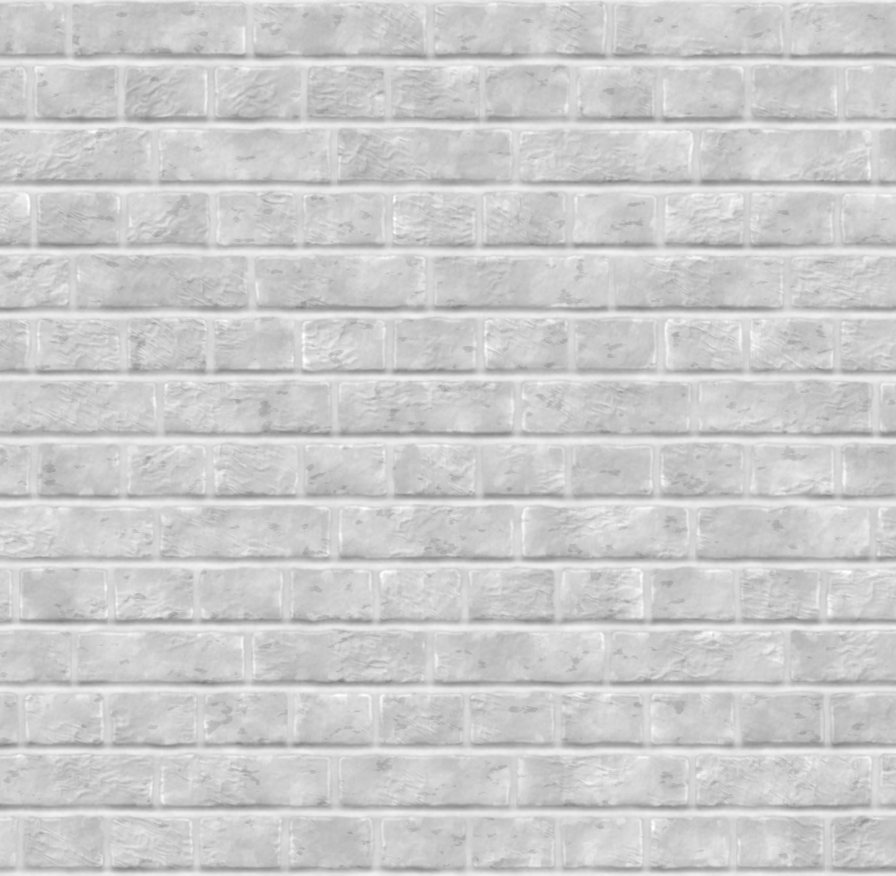
This texture is drawn by a WebGL 1 fragment shader. Its source:

```glsl
precision highp float;
// Whitewashed brick wall: courses of long bricks alternate with courses of
// half-length bricks. Each brick is a rounded box with worn edges, a craggy
// relief lit from the upper left, and a soft shadow on the mortar bed below.

uniform vec2 u_resolution;

#define COURSES 14.0
#define LONG_BRICKS 5.0
#define ASPECT 1.024
#define JOINT_WIDTH 0.12
#define BRICK_TOP 0.045
#define BRICK_BOTTOM 0.875
#define EDGE_WEAR 0.07
#define RELIEF_DEPTH 0.15
#define FACE_TONE 0.793
#define BED_TONE 0.915
#define JOINT_TONE 0.835
#define SHADOW_DEPTH 0.21

float hash(vec2 p) {
  return fract(sin(dot(p, vec2(127.1, 311.7))) * 43758.5453);
}

float noise(vec2 p) {
  vec2 i = floor(p), f = fract(p);
  f = f * f * (3.0 - 2.0 * f);
  return mix(mix(hash(i), hash(i + vec2(1.0, 0.0)), f.x),
             mix(hash(i + vec2(0.0, 1.0)), hash(i + vec2(1.0, 1.0)), f.x), f.y);
}

float fbm(vec2 p) {
  float sum = 0.0, amp = 0.533;
  for (int i = 0; i < 4; i++) {
    sum += amp * noise(p);
    p = mat2(1.6, 1.2, -1.2, 1.6) * p + 7.3;
    amp *= 0.5;
  }
  return sum;
}

float ridge(vec2 p) {
  return 1.0 - abs(2.0 * noise(p) - 1.0);
}

// Height of a brick face: lumps, plus broken slanted flakes in rough patches
float relief(vec2 p, float tilt) {
  vec2 q = p + 0.16 * vec2(fbm(p * 4.5), fbm(p * 4.5 + 19.0));
  float c = cos(tilt), s = sin(tilt);
  vec2 grain = mat2(c, -s, s, c) * q;
  float flakes = 0.6 * ridge(grain * vec2(3.6, 8.5)) + 0.4 * ridge(grain * vec2(8.0, 17.0) + 4.0);
  float rough = smoothstep(0.38, 0.75, noise(p * 1.4 + 5.0));
  return 0.75 * fbm(q * 4.5) + 0.75 * rough * flakes * flakes;
}

float roundedBox(vec2 p, vec2 halfSize, float radius) {
  vec2 q = abs(p) - halfSize + radius;
  return length(max(q, 0.0)) + min(max(q.x, q.y), 0.0) - radius;
}

// Sideways drift of one upright joint
float jointDrift(float joint, float course) {
  return 0.09 * (hash(vec2(joint, course + 40.0)) - 0.5);
}

void main() {
  // One unit is one course; y runs downward
  vec2 uv = gl_FragCoord.xy / u_resolution;
  vec2 p = vec2(uv.x * ASPECT, 1.0 - uv.y) * COURSES;
  p.y -= 0.05 * sin(3.1416 * uv.y);
  float pixel = COURSES / u_resolution.y;

  // Bond: even courses long, odd courses short, each with its own shift
  float course = floor(p.y);
  float pair = floor(course * 0.5);
  float isShort = mod(course, 2.0);
  float lower = step(4.0, pair);
  float shift = mix(0.40 + 0.48 * mod(pair + lower, 2.0), 0.36 - 0.15 * lower, isShort);
  float brickLength = ASPECT * COURSES / (LONG_BRICKS * (1.0 + isShort));
  float cell = floor(p.x / brickLength - shift);
  vec2 id = vec2(cell, course);
  float seed = hash(id + 3.0);

  // Brick outline with worn edges
  vec2 wear = vec2(fbm(p * 4.0), fbm(p * 3.0 + 31.0)) - 0.5;
  vec2 worn = vec2(p.x, p.y - course) + EDGE_WEAR * wear;
  float left = (cell + shift) * brickLength + jointDrift(cell, course);
  float right = (cell + 1.0 + shift) * brickLength + jointDrift(cell + 1.0, course);
  float sag = 0.03 * (seed - 0.5);
  vec2 center = vec2(left + right, BRICK_TOP + BRICK_BOTTOM + sag) * 0.5;
  vec2 halfSize = vec2(right - left - JOINT_WIDTH, BRICK_BOTTOM - BRICK_TOP - abs(sag)) * 0.5;
  float edge = roundedBox(worn - center, halfSize, 0.08);
  float soft = max(pixel, 0.03);
  float brick = 1.0 - smoothstep(-soft, soft, edge);

  // Brick face: tone per brick, mottling and lit relief
  vec2 face = p + 17.0 * vec2(seed, hash(id + 8.0));
  float tilt = 1.3 * (hash(id + 21.0) - 0.35);
  vec2 towardDark = vec2(0.014, 0.022);
  float slope = relief(face + towardDark, tilt) - relief(face - towardDark, tilt);
  float tone = FACE_TONE + 0.035 * (seed - 0.5) + 0.17 * (fbm(face * 1.6) - 0.5);
  tone += RELIEF_DEPTH * clamp(slope, -0.7, 0.4);

  // Pale chalk, a broken light rim and small dark pits
  float nearEdge = smoothstep(-0.22, -0.02, edge);
  float chalk = smoothstep(0.52, 0.70, fbm(face * 4.2 + 11.0));
  float rim = 1.0 - smoothstep(0.0, 0.045, abs(edge + 0.03));
  tone += chalk * mix(0.03, 0.075, nearEdge);
  tone += 0.07 * rim * smoothstep(0.35, 0.65, noise(p * 3.7 + 50.0));
  tone -= 0.09 * smoothstep(0.66, 0.80, fbm(face * vec2(4.0, 7.0) + 70.0));
  tone -= 0.05 * smoothstep(0.68, 0.87, worn.y);

  // Mortar: bright bed, greyer upright joints, dark line hugging the brick
  float upright = smoothstep(-0.01, 0.10, worn.y) * (1.0 - smoothstep(0.84, 0.97, worn.y));
  float mortar = mix(BED_TONE, JOINT_TONE, upright) + 0.09 * (fbm(p * 3.5 + 3.0) - 0.5);
  mortar -= 0.05 * upright * (1.0 - smoothstep(0.0, 0.05, edge)) * noise(p * 4.0 + 9.0);
  tone = mix(mortar, tone, brick);

  // Shadow under the brick, weaker across the upright joints
  float drop = p.y - course + 0.4 * EDGE_WEAR * wear.y;
  float shadow = smoothstep(0.80, 0.895, drop) * (1.0 - smoothstep(0.895, 0.99, drop));
  float span = 1.0 - smoothstep(-0.06, 0.06, abs(worn.x - center.x) - halfSize.x);
  float depth = 0.55 + 0.7 * noise(p * vec2(1.5, 1.0));
  tone -= SHADOW_DEPTH * shadow * mix(0.5, 1.0, span) * depth;

  // Fine grain
  tone += 0.02 * (noise(p * 24.0) - 0.5);
  gl_FragColor = vec4(vec3(clamp(tone, 0.0, 1.0)), 1.0);
}
```
